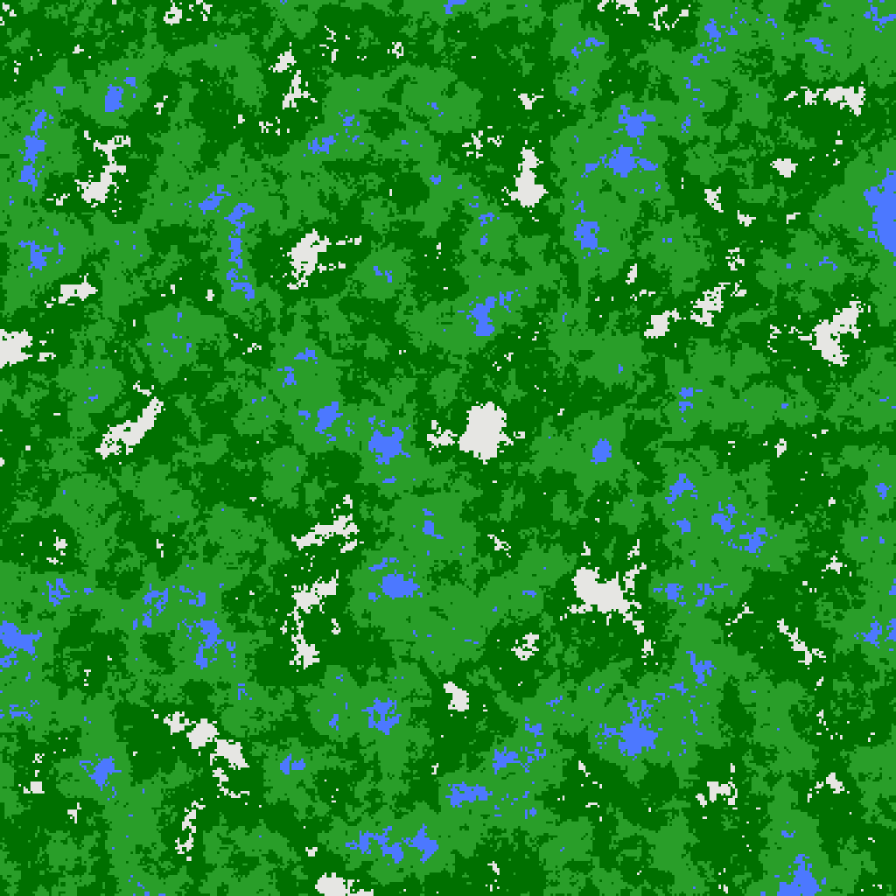
This texture is drawn by a Shadertoy shader. Its source:

```glsl
const vec3 SNOW = vec3(0.90, 0.90, 0.89);
const vec3 FOREST = vec3(0.0, 0.44, 0.0);
const vec3 MEADOW = vec3(0.16, 0.62, 0.16);
const vec3 WATER = vec3(0.30, 0.47, 1.0);

// Height limits, in standard deviations of the terrain
const float WATER_LEVEL = -1.81;
const float FOREST_LEVEL = 0.0;
const float SNOW_LEVEL = 1.74;

const float CELLS = 384.0;      // terrain cells across the canvas
const float BASE_FREQ = 9.0;    // broad features across the canvas
const int OCTAVES = 6;
const float GAIN = 0.74;
const float NOISE_SIGMA = 0.2156; // deviation of one noise octave
const int SAMPLES = 2;          // antialiasing samples per axis

float hash(uvec2 p) {
    p = p * 1664525u + 1013904223u;
    p.x += p.y * 1664525u;
    p.y += p.x * 1664525u;
    p ^= p >> 16u;
    p.x += p.y * 1664525u;
    p.y += p.x * 1664525u;
    p ^= p >> 16u;
    return float(p.x >> 8u) / 16777216.0;
}

float cornerSlope(ivec2 corner, vec2 offset) {
    float angle = 6.28319 * hash(uvec2(corner));
    return dot(vec2(cos(angle), sin(angle)), offset);
}

float gradientNoise(vec2 p) {
    ivec2 i = ivec2(floor(p));
    vec2 f = fract(p);
    vec2 u = f * f * f * (f * (f * 6.0 - 15.0) + 10.0);
    float a = cornerSlope(i, f);
    float b = cornerSlope(i + ivec2(1, 0), f - vec2(1, 0));
    float c = cornerSlope(i + ivec2(0, 1), f - vec2(0, 1));
    float d = cornerSlope(i + ivec2(1, 1), f - vec2(1, 1));
    return mix(mix(a, b, u.x), mix(c, d, u.x), u.y);
}

// Fractal height scaled to unit deviation
float terrainHeight(vec2 p) {
    float sum = 0.0, power = 0.0, amp = 1.0, freq = BASE_FREQ;
    for (int k = 0; k < OCTAVES; k++) {
        vec2 shift = vec2(17.37, 41.73) * float(k + 1);
        sum += amp * gradientNoise(p * freq + shift);
        power += amp * amp;
        amp *= GAIN;
        freq *= 2.0;
    }
    return sum / (NOISE_SIGMA * sqrt(power));
}

vec3 terrainColor(vec2 uv) {
    vec2 cell = (floor(uv * CELLS) + 0.5) / CELLS;
    float h = terrainHeight(cell);
    if (h < WATER_LEVEL) return WATER;
    if (h < FOREST_LEVEL) return MEADOW;
    return h < SNOW_LEVEL ? FOREST : SNOW;
}

void mainImage(out vec4 fragColor, in vec2 fragCoord) {
    // Average several samples per pixel to smooth the cell edges
    vec3 color = vec3(0.0);
    for (int y = 0; y < SAMPLES; y++) {
        for (int x = 0; x < SAMPLES; x++) {
            vec2 jitter = (vec2(x, y) + 0.5) / float(SAMPLES) - 0.5;
            color += terrainColor((fragCoord + jitter) / iResolution.y);
        }
    }
    fragColor = vec4(color / float(SAMPLES * SAMPLES), 1.0);
}
```
